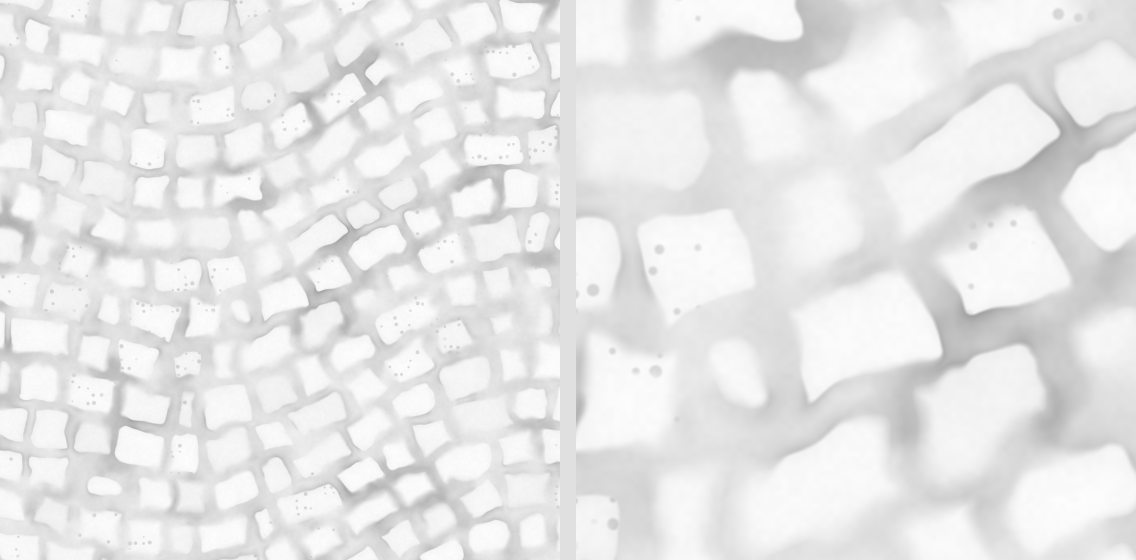
Left, the full canvas; right, a detail of the centre.
A three.js fragment shader for this texture map:

```glsl
// Pale occlusion map of rough cobblestones laid in sagging arcs with soft, dusty joints.
varying vec2 vUv;

const float COLUMN = 0.080;
const float ROW = 0.0775;
const float SAG_X = 0.36;
const float PI = 3.14159265;

float hash(vec2 p, float salt) {
  vec3 q = fract(vec3(p.xyx) * vec3(0.1031, 0.1030, 0.0973) + salt * 0.137);
  q += dot(q, q.yzx + 33.33);
  return fract((q.x + q.y) * q.z);
}

float noise(vec2 p) {
  vec2 i = floor(p);
  vec2 f = p - i;
  f = f * f * (3.0 - 2.0 * f);
  return mix(mix(hash(i, 0.0), hash(i + vec2(1.0, 0.0), 0.0), f.x),
             mix(hash(i + vec2(0.0, 1.0), 0.0), hash(i + 1.0, 0.0), f.x), f.y);
}

float fbm(vec2 p) {
  float sum = 0.0;
  float amp = 0.5;
  for (int i = 0; i < 4; i++) {
    sum += amp * noise(p);
    p = mat2(1.6, 1.2, -1.2, 1.6) * p + 7.3;
    amp *= 0.5;
  }
  return sum / 0.9375;
}

vec2 warp(vec2 p, float frequency, float amount) {
  vec2 q = p * frequency;
  return p + amount * (vec2(noise(q + 11.0), noise(q + 47.0)) - 0.5);
}

// Height (x) and slope (y) of the arc that every row follows
vec2 arc(float x) {
  float rise = x > SAG_X ? 0.24 : 0.06;
  float span = x > SAG_X ? 0.60 : 0.42;
  float a = PI * (x - SAG_X) / span;
  return vec2(0.5 * rise * (1.0 - cos(a)), 0.5 * rise * PI / span * sin(a));
}

float roundBox(vec2 p, vec2 halfSize, float radius) {
  vec2 q = abs(p) - halfSize + radius;
  return length(max(q, 0.0)) + min(max(q.x, q.y), 0.0) - radius;
}

float edgeAt(vec2 id) {
  return id.x + 0.5 * (hash(id, 1.0) - 0.5) + hash(vec2(id.y, 5.0), 2.0);
}

// Signed distance to one stone of the arc grid
float stoneDistance(vec2 p, vec2 id) {
  float left = edgeAt(id) * COLUMN;
  float right = edgeAt(id + vec2(1.0, 0.0)) * COLUMN;
  float x = 0.5 * (left + right);
  vec2 path = arc(x);
  float c = inversesqrt(1.0 + path.y * path.y);
  float angle = atan(path.y) + 0.28 * (hash(id, 3.0) - 0.5);
  vec2 q = p - vec2(x, path.x + (id.y + 0.5) * ROW);
  q = vec2(cos(angle) * q.x + sin(angle) * q.y, cos(angle) * q.y - sin(angle) * q.x);
  q.x *= 1.0 + 5.0 * (hash(id, 4.0) - 0.5) * q.y;
  vec2 halfSize = 0.5 * vec2((right - left) / c, ROW * c);
  halfSize -= vec2(0.0065) + 0.006 * vec2(hash(id, 5.0), hash(id, 6.0));
  halfSize *= hash(id, 7.0) > 0.95 ? 0.65 : 1.0;
  float radius = mix(0.004, 0.017, pow(hash(id, 8.0), 2.0));
  return roundBox(q, halfSize, min(radius, min(halfSize.x, halfSize.y)));
}

// Small round holes scattered on a fine grid
float pits(vec2 p, float size) {
  vec2 id = floor(p / size);
  vec2 offset = 0.3 + 0.4 * vec2(hash(id, 9.0), hash(id, 10.0));
  float radius = size * mix(0.10, 0.28, hash(id, 11.0));
  float d = length(p - (id + offset) * size) - radius;
  return step(0.62, hash(id, 12.0)) * (1.0 - smoothstep(-0.001, 0.0015, d));
}

void main() {
  vec2 p = warp(vUv, 4.0, 0.022);
  p = warp(warp(p, 26.0, 0.015), 75.0, 0.0045);

  // Nearest stone
  float row = floor((p.y - arc(p.x).x) / ROW);
  float d = 1.0;
  vec2 stone = vec2(0.0);
  for (int j = -1; j <= 1; j++) {
    float r = row + float(j);
    float column = floor(p.x / COLUMN - hash(vec2(r, 5.0), 2.0));
    for (int i = -1; i <= 1; i++) {
      vec2 id = vec2(column + float(i), r);
      float candidate = stoneDistance(p, id);
      if (candidate < d) { d = candidate; stone = id; }
    }
  }

  // Dusty joints with cloudy dark pockets
  float cloud = fbm(vUv * 22.0);
  float pocket = smoothstep(0.52, 0.80, fbm(vUv * 9.0 + 31.0));
  float joint = 0.885 + 0.13 * (cloud - 0.5) - 0.16 * pocket;
  float contact = smoothstep(0.48, 0.78, noise(vUv * 24.0 + 83.0));
  joint -= 0.13 * contact * exp(-abs(d) / 0.005);

  // Bright stone faces, a few of them sunk, speckled or pitted
  float face = 0.982 - 0.035 * pow(hash(stone, 13.0), 3.0);
  face += 0.025 * (fbm(vUv * 30.0 + 5.0) - 0.5);
  face -= 0.03 * exp(min(d, 0.0) / 0.006);
  float pitted = step(0.68, hash(stone, 14.0)) * smoothstep(0.42, 0.6, noise(vUv * 35.0));
  face -= 0.13 * pitted * pits(vUv, 0.0125);

  // Edges range from crisp to buried in dust
  float softness = mix(0.0018, 0.012, smoothstep(0.3, 0.8, noise(vUv * 17.0 + 19.0)));
  float cover = 1.0 - smoothstep(-softness, softness, d);
  float shade = mix(joint, face, cover);
  shade += 0.014 * (noise(vUv * 260.0) - 0.5);
  gl_FragColor = vec4(vec3(clamp(shade, 0.0, 1.0)), 1.0);
}
```
